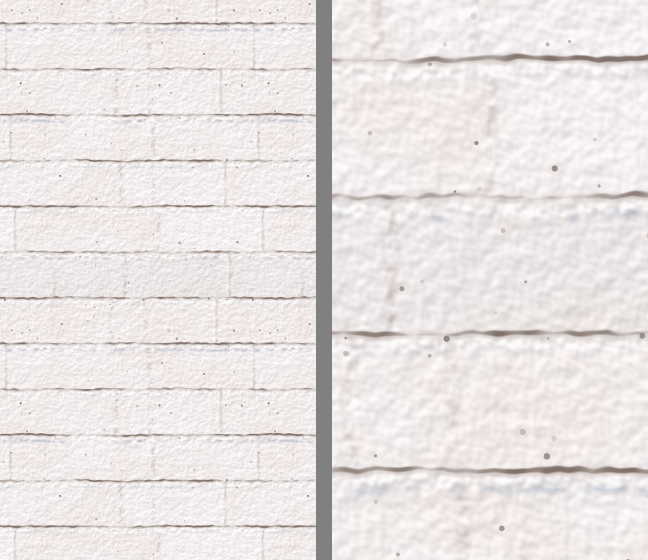
Left: the whole. Right: its middle third, enlarged.
Write a WebGL 1 fragment shader that draws this texture.

```glsl
precision highp float;
// Whitewashed brick wall: rough painted courses, worn shadow lines, stains and pits.

uniform vec2 u_resolution;

// Lengths are fractions of the canvas height.
const vec2 TILE = vec2(0.4427, 0.5716);   // size of one repeat
const float COURSES = 7.0;                // brick rows in a repeat
const float TOP_OFFSET = 0.0417;          // first bed joint, from the top
const float DRIFT = 0.009;                // sideways shift per course
const float BED_WIDTH = 0.0011;
const float MORTAR_WIDTH = 0.011;
const float HEAD_WIDTH = 0.0017;
const float RELIEF = 0.075;
const vec2 PIT_GRID = vec2(30.0, 39.0);
const float PIT_SHARE = 0.13;

const vec3 PAINT = vec3(0.955, 0.935, 0.942);
const vec3 WARM_PAINT = vec3(0.935, 0.908, 0.899);
const vec3 MORTAR = vec3(0.966, 0.950, 0.950);
const vec3 DUST = vec3(0.78, 0.745, 0.725);
const vec3 SHADOW = vec3(0.47, 0.41, 0.38);
const vec3 STAIN = vec3(0.73, 0.75, 0.79);

float hash(vec2 p) {
  vec3 q = fract(p.xyx * 0.1031);
  q += dot(q, q.yzx + 33.33);
  return fract((q.x + q.y) * q.z);
}

float corner(vec2 cell, vec2 offset, vec2 freq) {
  float angle = 6.2832 * hash(floor(mod(cell + 0.5, freq)) + freq);
  return dot(vec2(cos(angle), sin(angle)), offset);
}

// Gradient noise that wraps after one tile.
float noise(vec2 uv, vec2 freq) {
  vec2 p = uv * freq, i = floor(p), f = p - i;
  vec2 s = f * f * f * (f * (f * 6.0 - 15.0) + 10.0), e = vec2(1.0, 0.0);
  float a = mix(corner(i, f, freq), corner(i + e, f - e, freq), s.x);
  float b = mix(corner(i + e.yx, f - e.yx, freq), corner(i + 1.0, f - 1.0, freq), s.x);
  return mix(a, b, s.y);
}

float plaster(vec2 uv) {
  return noise(uv, vec2(22.0, 34.0)) + 0.9 * noise(uv, vec2(52.0, 80.0))
       + 0.6 * noise(uv, vec2(105.0, 150.0));
}

// Soft stripe of the given half width around zero.
float stripe(float d, float halfWidth, float blur) {
  return 1.0 - smoothstep(halfWidth - blur, halfWidth + blur, abs(d));
}

// Signed distance to an upright joint of the tile.
float upright(float x, float at) {
  return (fract(x - at + 0.5) - 0.5) * TILE.x;
}

float pits(vec2 uv, float pixel) {
  vec2 p = uv * PIT_GRID, cell = floor(p);
  vec2 id = floor(mod(cell + 0.5, PIT_GRID));
  vec2 center = 0.25 + 0.5 * vec2(hash(id + 3.1), hash(id + 17.7));
  float radius = mix(0.0007, 0.0021, hash(id + 41.3));
  float d = length((p - cell - center) * TILE / PIT_GRID);
  float dot1 = 1.0 - smoothstep(radius - pixel, radius + pixel, d);
  return dot1 * step(hash(id + 9.2), PIT_SHARE) * hash(id + 63.0);
}

void main() {
  float pixel = 1.0 / u_resolution.y;
  vec2 p = vec2(gl_FragCoord.x, u_resolution.y - gl_FragCoord.y) * pixel;
  vec2 uv = (p - vec2(0.0, TOP_OFFSET)) / TILE;
  float course = TILE.y / COURSES;

  // Courses and their uneven edges
  float rough = noise(uv, vec2(38.0, 46.0));
  float wave = 0.004 * noise(uv, vec2(5.0, 7.0)) + 0.0022 * rough;
  float v = uv.y * COURSES + wave / course;
  float row = mod(floor(v) + 0.01, COURSES) - 0.01;
  float bed = floor(v + 0.5);
  float below = (v - bed) * course;
  bed = floor(mod(bed + 0.5, COURSES));
  float shortRow = max(step(0.5, mod(row + 0.01, 2.0)), step(5.5, row));
  float shift = row > 5.5 ? -1.0 : row;
  float x = uv.x - DRIFT * shift + 0.0045 * rough;

  // Paint on each brick
  float firstEdge = mix(0.024, 0.46, shortRow);
  float span = mix(0.579, 0.422, shortRow);
  float side = step(span, fract(x - firstEdge));
  float tint = hash(vec2(row + 2.0, side * 5.0 + 1.0));
  float patches = noise(uv, vec2(4.0, 6.0)) + 0.5 * noise(uv, vec2(11.0, 15.0));
  vec3 color = mix(PAINT, WARM_PAINT, clamp(0.6 * tint + 0.8 * patches, 0.0, 1.0));
  color -= 0.025 * step(abs(row - 5.0), 0.5);

  // Mortar and blue-grey stains under the bed joints
  float edge = MORTAR_WIDTH + 0.004 * rough;
  float mortar = step(0.0, below) * (1.0 - smoothstep(edge - 0.002, edge + 0.002, below));
  color = mix(color, MORTAR, 0.65 * mortar);
  float along = noise(vec2(uv.x, (bed + 0.37) / COURSES), vec2(8.0, COURSES));
  float fray = noise(vec2(uv.x, (bed + 0.61) / COURSES), vec2(33.0, COURSES));
  float stained = step(abs(abs(mod(bed, 5.0) - 1.0) - 1.0), 0.5);
  float blot = smoothstep(-0.25, 0.35, rough + 0.8 * along);
  color = mix(color, STAIN, stripe(below - edge, 0.002, 0.004) * blot * mix(0.25, 0.8, stained));

  // Upright joints: one crisp, the others painted over
  float crisp = upright(x, mix(0.024, 0.882, shortRow));
  float faint = upright(x, mix(0.603, 0.46, shortRow));
  float extra = upright(x, row > 4.5 && row < 5.5 ? 0.175 : 0.595);
  float wear = clamp(0.6 + 1.2 * noise(uv, vec2(14.0, 36.0)), 0.1, 1.0);
  color = mix(color, DUST, stripe(crisp, HEAD_WIDTH, 0.0015 + pixel) * wear * 0.85);
  color = mix(color, MORTAR, stripe(crisp + 0.005, 0.003, 0.002) * 0.6);
  float hidden = stripe(faint, 0.003, 0.004) + 0.6 * shortRow * stripe(extra, 0.003, 0.004);
  color = mix(color, DUST, min(hidden, 1.0) * smoothstep(0.0, 0.5, rough + 0.3 * wear) * 0.6);

  // Plaster relief lit from above, rougher at the joints
  float slope = plaster(uv) - plaster(uv + vec2(0.004, 0.005));
  color += slope * RELIEF * (1.0 + 0.6 * min(hidden + mortar, 1.0));

  // Bed joints: dusty halo with a broken dark core
  float strength = clamp(0.55 + 1.1 * along + 0.7 * fray, 0.1, 1.0);
  color = mix(color, DUST, stripe(below - 0.001, 0.0025, 0.002) * (0.3 + 0.5 * strength));
  float core = stripe(below, BED_WIDTH * (0.5 + strength), 0.5 * pixel + 0.0005);
  color = mix(color, SHADOW, core * strength * 0.9);

  color = mix(color, SHADOW, 0.75 * pits(uv, 0.6 * pixel));
  gl_FragColor = vec4(clamp(color, 0.0, 0.985), 1.0);
}
```
